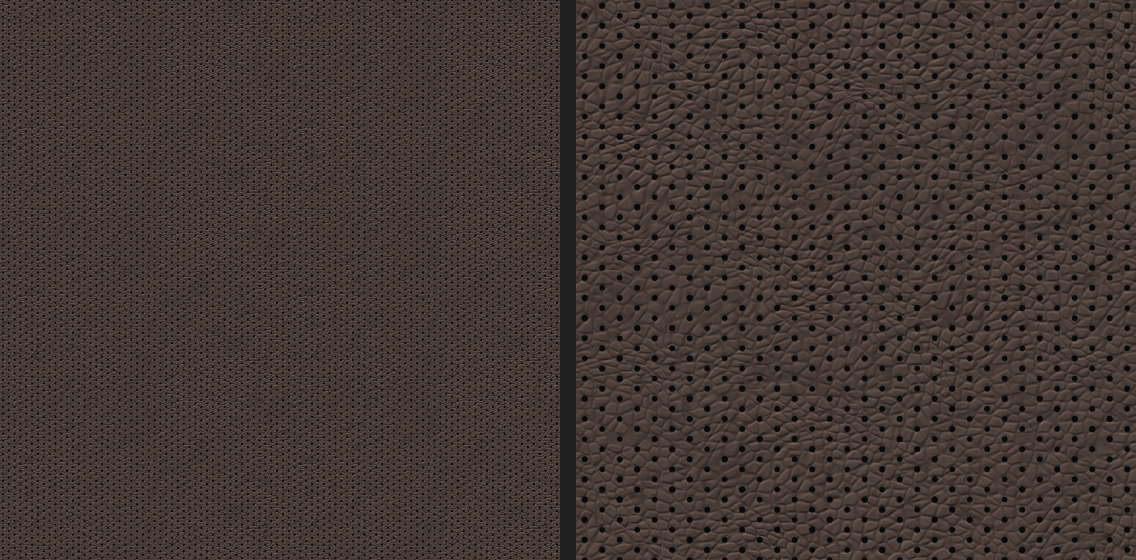
Left: the whole. Right: its middle third, enlarged.
Reproduce this texture procedurally as a three.js fragment shader.

```glsl
// Dark brown perforated leather: a staggered lattice of tiny punched holes,
// 48 pairs of columns across and about 83 holes down, over a pebbled grain.
// Cellular bumps and slanted folds form a height field lit from above.
varying vec2 vUv;

vec2 hash22(vec2 p) {
  vec3 q = fract(vec3(p.xyx) * vec3(0.1031, 0.1030, 0.0973));
  q += dot(q, q.yzx + 33.33);
  return fract((q.xx + q.yz) * q.zy);
}

// Value noise that wraps after the given number of cells.
float noise(vec2 p, vec2 period) {
  vec2 i = floor(p), f = fract(p);
  f = f * f * (3.0 - 2.0 * f);
  float a = hash22(mod(i, period)).x;
  float b = hash22(mod(i + vec2(1.0, 0.0), period)).x;
  float c = hash22(mod(i + vec2(0.0, 1.0), period)).x;
  float d = hash22(mod(i + 1.0, period)).x;
  return mix(mix(a, b, f.x), mix(c, d, f.x), f.y);
}

// Rounded cells separated by narrow creases: 0 in a crease, 1 on top.
float pebbles(vec2 p, vec2 period) {
  vec2 i = floor(p), f = fract(p);
  float nearest = 8.0, second = 8.0;
  for (int y = -1; y <= 1; y++) {
    for (int x = -1; x <= 1; x++) {
      vec2 cell = vec2(float(x), float(y));
      float d = length(cell + hash22(mod(i + cell, period) + 7.0) - f);
      second = min(second, max(nearest, d));
      nearest = min(nearest, d);
    }
  }
  return smoothstep(0.0, 0.42, second - nearest);
}

// Leather relief; the hide itself repeats every 0.5 by 0.3 of the canvas.
float relief(vec2 p) {
  vec2 t = p / vec2(0.5, 0.3);
  float bend = noise(t * vec2(15.0, 9.0), vec2(15.0, 9.0)) - 0.5;
  float grain = pebbles(t * vec2(66.0, 50.0) + bend * 1.6, vec2(66.0, 50.0));
  vec2 slant = vec2(t.x * 18.0, (t.y - t.x) * 30.0 + bend * 3.0);
  float fold = abs(2.0 * noise(slant, vec2(18.0, 30.0)) - 1.0);
  float depth = 0.6 + 0.6 * noise(t * vec2(7.0, 5.0) + 0.5, vec2(7.0, 5.0));
  return grain * depth + 0.6 * smoothstep(0.0, 0.35, fold);
}

// Offset to the closest hole in xy, its random value in z.
vec3 closestHole(vec2 p) {
  vec2 pitch = vec2(1.0 / 48.0, 0.012);
  vec3 best = vec3(1.0);
  for (int k = 0; k < 2; k++) {
    vec2 g = (p - vec2(0.0156, 0.0033)) / pitch + 0.5 * float(k);
    vec2 id = floor(g + 0.5);
    vec2 offset = (g - id) * pitch;
    if (length(offset) < length(best.xy)) {
      best = vec3(offset, hash22(id + 40.0 * float(k) + 200.0).x);
    }
  }
  return best;
}

void main() {
  // Grain shading: slopes facing the upper left catch the light.
  float height = relief(vUv);
  float slope = height - relief(vUv + vec2(-0.0004, 0.0011));
  vec2 t = vUv / vec2(0.5, 0.3);
  float speckle = noise(t * vec2(190.0, 114.0), vec2(190.0, 114.0)) - 0.5;
  float shade = 0.91 + 0.09 * height + 0.34 * slope + 0.11 * speckle;
  vec3 color = vec3(0.288, 0.237, 0.219) * clamp(shade, 0.55, 1.45);

  // Pressed-in surround with a faintly lit lower lip.
  vec3 hole = closestHole(vUv);
  float d = length(hole.xy);
  float lip = 1.0 - smoothstep(0.0003, 0.0014, abs(d - 0.0026));
  color *= 1.0 - 0.13 * lip * hole.y / max(d, 0.0001);

  // Punched hole, softened to the size of a sample.
  float radius = 0.00165 + 0.0003 * hole.z;
  float soft = max(0.0004, 0.6 * fwidth(vUv.y));
  float punched = 1.0 - smoothstep(radius - soft, radius + soft, d);
  color = mix(color, vec3(0.045, 0.036, 0.034), punched);

  gl_FragColor = vec4(color, 1.0);
}
```
